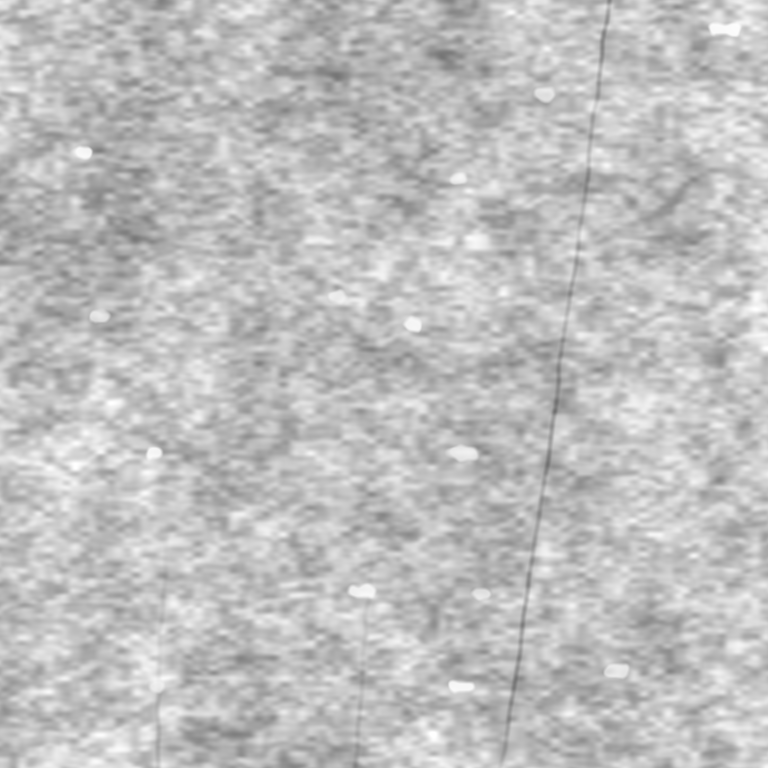
Write a Shadertoy shader that draws this texture.

```glsl
float hash(vec2 cell, uint seed) {
    uvec2 q = uvec2(ivec2(cell) + 4096);
    uint h = q.x * 1597334677u ^ q.y * 3812015801u ^ seed * 2798796415u;
    h = (h ^ (h >> 16)) * 2146121005u;
    h = (h ^ (h >> 15)) * 2221713035u;
    return float((h ^ (h >> 16)) >> 8) / 16777216.0;
}

// Smooth value noise, centred on zero
float noise(vec2 p, uint seed) {
    vec2 cell = floor(p);
    vec2 f = fract(p);
    f = f * f * (3.0 - 2.0 * f);
    float low = mix(hash(cell, seed), hash(cell + vec2(1, 0), seed), f.x);
    float high = mix(hash(cell + vec2(0, 1), seed), hash(cell + vec2(1, 1), seed), f.x);
    return mix(low, high, f.y) - 0.5;
}

// Fine grain, wider than tall, over soft blotches taller than wide
float stoneTone(vec2 uv) {
    vec2 warp = 0.004 * vec2(noise(uv * 30.0, 1u), noise(uv * 30.0, 2u));
    vec2 p = uv + warp;
    float tone = 0.752 + 0.03 * (uv.x - 0.5);
    tone += 0.19 * noise(p * vec2(62.0, 112.0), 3u);
    tone += 0.16 * noise(p * vec2(88.0, 150.0) + 0.37, 4u);
    tone += 0.15 * noise(p * vec2(32.0, 42.0), 5u);
    tone += 0.13 * noise(p * vec2(15.0, 13.0), 6u);
    tone += 0.13 * noise(p * vec2(7.0, 4.5), 7u);
    return tone;
}

// Thin wavering line running from the bottom edge to the top edge
float crack(vec2 uv, float bottomX, float topX, float halfWidth, uint seed) {
    float x = mix(bottomX, topX, uv.y);
    x += 0.009 * noise(vec2(uv.y * 7.0, 0.5), seed);
    x += 0.005 * noise(vec2(uv.y * 40.0, 0.5), seed + 1u);
    float line = 1.0 - smoothstep(0.0, halfWidth, abs(uv.x - x));
    float strength = 0.75 + 0.9 * noise(vec2(uv.y * 14.0, 0.5), seed + 2u);
    return line * strength;
}

// Small rounded flecks, at most one in each grid cell
float flecks(vec2 uv, float grid, float density, uint seed) {
    vec2 cell = floor(uv * grid);
    float present = step(hash(cell, seed), density);
    vec2 jitter = vec2(hash(cell, seed + 1u), hash(cell, seed + 2u)) - 0.5;
    vec2 centre = (cell + 0.5 + 0.7 * jitter) / grid;
    float size = hash(cell, seed + 3u);
    vec2 d = uv - centre;
    d += 0.006 * vec2(noise(uv * 90.0, seed), noise(uv * 90.0, seed + 4u));
    d.x = max(abs(d.x) - mix(0.002, 0.016, size * size), 0.0);
    float brightness = mix(0.55, 1.0, hash(cell, seed + 5u));
    return present * brightness * (1.0 - smoothstep(0.005, 0.011, length(d)));
}

void mainImage(out vec4 fragColor, in vec2 fragCoord) {
    vec2 uv = fragCoord / iResolution.xy;
    float tone = stoneTone(uv);

    // Main crack and two broken, fainter ones
    tone -= 0.17 * crack(uv, 0.655, 0.795, 0.0055, 20u);
    float lowerFade = 1.0 - smoothstep(0.1, 0.35, uv.y);
    tone -= 0.10 * lowerFade * crack(uv, 0.20, 0.25, 0.006, 30u);
    tone -= 0.08 * lowerFade * crack(uv, 0.465, 0.53, 0.006, 40u);

    // Pale mineral flecks
    const float FLECK_TONE = 1.0;
    tone = mix(tone, FLECK_TONE, flecks(uv, 6.0, 0.36, 50u));

    fragColor = vec4(vec3(clamp(tone, 0.0, 1.0)), 1.0);
}
```
